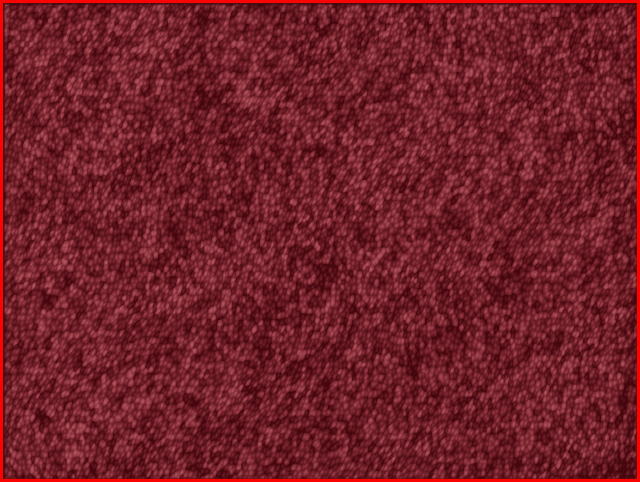
Write a Shadertoy shader that draws this texture.

```glsl
// Draws a crimson cut-pile carpet of small leaning tufts inside a thin bright red frame.

const vec3 FRAME_RED   = vec3(0.98, 0.01, 0.01);
const vec3 SEAM_DARK   = vec3(0.13, 0.04, 0.05);
const vec3 PILE_SHADOW = vec3(0.27, 0.025, 0.05);
const vec3 PILE_BODY   = vec3(0.47, 0.14, 0.18);
const vec3 PILE_TIP    = vec3(0.70, 0.33, 0.37);

vec3 hash3(vec2 cell) {
    vec3 q = fract(cell.xyx * vec3(0.1031, 0.1030, 0.0973));
    q += dot(q, q.yxz + 33.33);
    return fract((q.xxy + q.yzz) * q.zyx);
}

// Cellular noise: x = softly blended cell tone, y = distance to the nearest centre
vec2 cells(vec2 p, float sharpness) {
    vec2 base = floor(p);
    float toneSum = 0.0, weightSum = 0.0, nearest = 8.0;
    for (int j = -1; j <= 1; j++) {
        for (int i = -1; i <= 1; i++) {
            vec2 cell = base + vec2(i, j);
            vec3 rnd = hash3(cell + 57.0);
            vec2 d = cell + 0.1 + 0.8 * rnd.xy - p;
            float dist2 = dot(d, d);
            float weight = exp(-sharpness * dist2);
            toneSum += weight * rnd.z;
            weightSum += weight;
            nearest = min(nearest, dist2);
        }
    }
    return vec2(toneSum / weightSum, sqrt(nearest));
}

// Shears and gently bends the plane so that the tufts lean to the right
vec2 combPile(vec2 p, float lean, float bend) {
    float wave = sin(9.0 * p.y + 4.0 * p.x) + 0.5 * sin(21.0 * p.y - 13.0 * p.x);
    return vec2(p.x - lean * p.y + bend * wave, p.y);
}

// Broad, faint drifts of light and dark left by brushing
float brushing(vec2 p) {
    return sin(5.0 * p.x + 2.0 * p.y + 0.8) + 0.6 * sin(11.0 * p.y - 6.0 * p.x)
         + 0.4 * sin(23.0 * p.x + 15.0 * p.y);
}

// Brightness of the pile from 0 (gap) to 1 (lit tip)
float pileLight(vec2 p, vec2 tuftDensity, vec2 clumpDensity) {
    vec2 combed = combPile(p, 0.28, 0.010);
    vec2 tuft = cells(combed * tuftDensity, 9.0);
    vec2 clump = cells(combed * clumpDensity + 19.0, 4.0);
    return 0.43 + 0.66 * (tuft.x - 0.5) - 0.62 * (tuft.y - 0.40)
         + 0.26 * (clump.x - 0.5) + 0.025 * brushing(p);
}

vec3 pileColor(float light) {
    vec3 lower = mix(PILE_SHADOW, PILE_BODY, clamp(2.0 * light, 0.0, 1.0));
    return mix(lower, PILE_TIP, clamp(2.0 * light - 1.0, 0.0, 1.0));
}

// Smooth coverage of the region closer to the canvas edge than width
float edgeBand(float edgeDist, float width, float blur) {
    return 1.0 - smoothstep(width - blur, width + blur, edgeDist);
}

void mainImage(out vec4 fragColor, in vec2 fragCoord) {
    vec2 p = fragCoord / iResolution.y;
    vec2 size = vec2(iResolution.x / iResolution.y, 1.0);
    float pixel = 1.0 / iResolution.y;
    vec2 toEdge = min(p, size - p);
    float edgeDist = min(toEdge.x, toEdge.y);

    // Carpet, a little dimmer toward the rim and the lower right
    float light = pileLight(p, vec2(122.0, 80.0), vec2(38.0, 27.0));
    light -= 0.10 * exp(-22.0 * toEdge.x) + 0.06 * exp(-30.0 * toEdge.y);
    light += 0.05 * (0.5 - p.x / size.x) + 0.03 * (p.y - 0.5);
    vec3 color = pileColor(light);

    // Dark seam, strongest at the left and top, then the frame
    float seamSide = min(p.x, size.y - p.y);
    float seam = max(edgeBand(seamSide, 0.0095, pixel), 0.5 * edgeBand(edgeDist, 0.0085, pixel));
    color = mix(color, SEAM_DARK, 0.85 * seam);
    color = mix(color, FRAME_RED, edgeBand(edgeDist, 0.0066, 0.7 * pixel));

    fragColor = vec4(color, 1.0);
}
```
